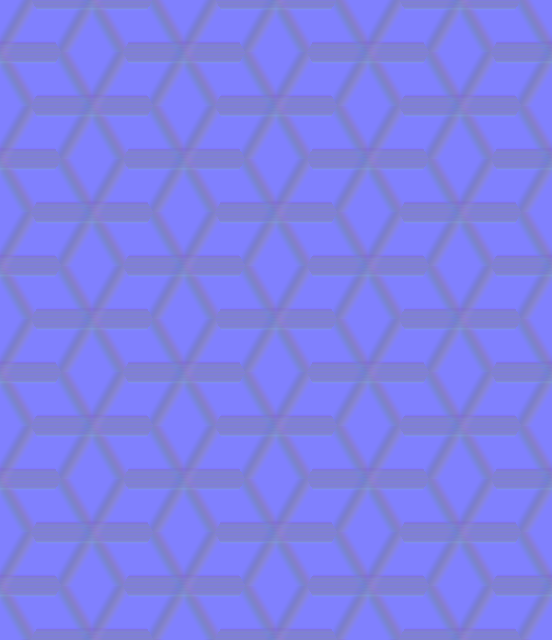
Write a WebGL 1 fragment shader that draws this texture map.

```glsl
precision highp float;
// Normal map of raised ribs outlining a rhombille (tumbling block) tiling.
// Each pixel is folded to its nearest six-way joint, then the three rib axes
// through that joint add slope (red, green) and lower the height axis (blue).

uniform vec2 u_resolution;

const vec2 CELL = vec2(1.7320508, 1.0);  // holds two joints, one at its centre
const vec2 REPEATS = vec2(3.0, 6.0);
const float RIB = 0.092;                 // half width of a rib

// Offset from the nearest joint of the centred rectangular lattice.
vec2 foldToJoint(vec2 p) {
  vec2 a = mod(p, CELL) - 0.5 * CELL;
  vec2 b = mod(p + 0.5 * CELL, CELL) - 0.5 * CELL;
  return dot(a, a) < dot(b, b) ? a : b;
}

// Rounded rib: x is the signed slope, y the loss of blue.
vec2 softRib(float d) {
  float t = min(abs(d) / (RIB * 1.08), 1.0);
  float slope = 0.14 * t * (1.0 - t) * (1.0 - t * t);
  return vec2(sign(d) * slope, 0.2 * (1.0 - smoothstep(0.05, 1.0, t)));
}

// Flat rib with tinted rims and fine terraces along its length.
vec2 terracedRib(float d, float pixel) {
  float inside = 1.0 - smoothstep(RIB - pixel, RIB + pixel, abs(d));
  float rim = exp(-pow((abs(d) - RIB) / 0.013, 2.0));
  float visible = 1.0 - smoothstep(0.012, 0.024, pixel);
  float terrace = visible * cos(6.2831853 * d / 0.03);
  float slope = 0.045 * sign(d) * rim - 0.012 * terrace * inside;
  return vec2(slope, inside * (0.165 + 0.035 * terrace));
}

void main() {
  vec2 uv = gl_FragCoord.xy / u_resolution;
  float pixel = REPEATS.y / u_resolution.y;
  vec2 p = uv * REPEATS * CELL - vec2(0.0, 0.009);

  // Joints lie on the half columns, level with the cell borders.
  vec2 q = foldToJoint(p + vec2(0.0, 0.5));

  vec2 tilt = vec2(0.0);
  float dip = 0.0;
  for (int i = 0; i < 3; i++) {
    float angle = 1.5707963 + 1.0471976 * float(i);
    vec2 across = vec2(cos(angle), sin(angle));
    float d = dot(q, across);
    vec2 rib = i == 0 ? terracedRib(d, pixel) : softRib(d);
    tilt += rib.x * across;
    dip = max(dip, rib.y);
  }

  // Green points down the canvas.
  vec3 color = vec3(0.5 + tilt.x, 0.503 - tilt.y, 0.995 - dip);
  gl_FragColor = vec4(color, 1.0);
}
```
